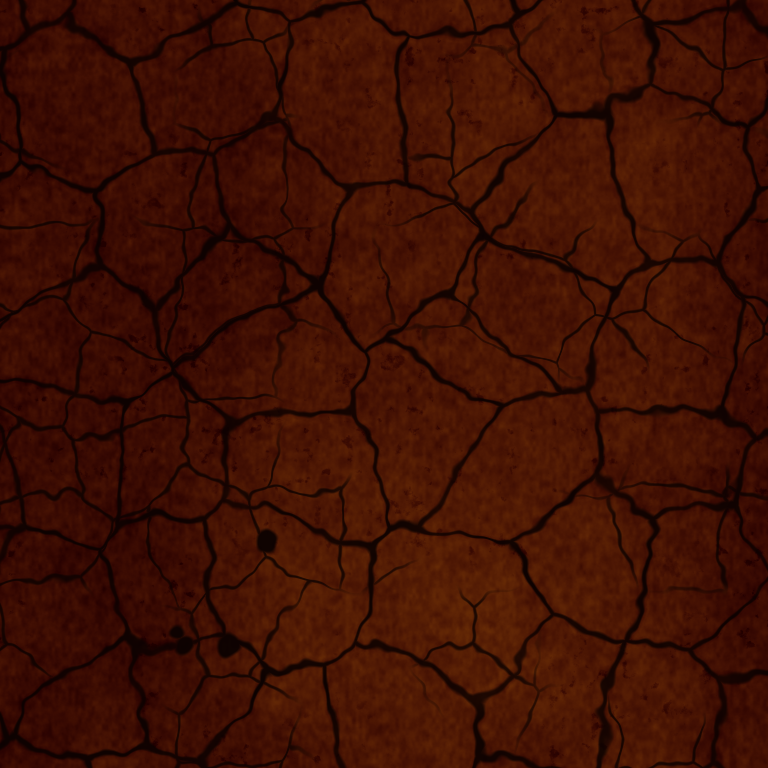
This texture is drawn by a three.js fragment shader. Its source:

```glsl
// Dark rust-brown cracked crust: two layers of warped cellular noise give the cracks,
// layered noise gives the mottled grain, and a broad light falls on the lower middle.
// A few round pits sit in the shaded lower left.
varying vec2 vUv;

float hash(vec2 p) {
  return fract(sin(dot(p, vec2(127.1, 311.7))) * 4375.85);
}

vec2 hash2(vec2 p) {
  return vec2(hash(p), hash(p + 37.3));
}

float noise(vec2 p) {
  vec2 i = floor(p), f = fract(p);
  f = f * f * (3.0 - 2.0 * f);
  return mix(mix(hash(i), hash(i + vec2(1.0, 0.0)), f.x),
             mix(hash(i + vec2(0.0, 1.0)), hash(i + 1.0), f.x), f.y);
}

float layered(vec2 p) {
  float sum = 0.0, amp = 0.5;
  for (int i = 0; i < 4; i++) {
    sum += amp * noise(p);
    p = mat2(0.8, 0.6, -0.6, 0.8) * p * 2.1 + 5.3;
    amp *= 0.5;
  }
  return sum / 0.9375;
}

// Distances to the nearest and second nearest cell borders
vec2 cellBorders(vec2 p) {
  vec2 cell = floor(p), nearest = vec2(0.0), nearestId = cell;
  float best = 9.0;
  for (int y = -1; y <= 1; y++) {
    for (int x = -1; x <= 1; x++) {
      vec2 id = cell + vec2(float(x), float(y));
      vec2 r = id + 0.08 + 0.84 * hash2(id) - p;
      if (dot(r, r) < best) {
        best = dot(r, r);
        nearest = r;
        nearestId = id;
      }
    }
  }
  vec2 border = vec2(9.0);
  for (int y = -2; y <= 2; y++) {
    for (int x = -2; x <= 2; x++) {
      vec2 id = nearestId + vec2(float(x), float(y));
      if (x == 0 && y == 0) continue;
      vec2 r = id + 0.08 + 0.84 * hash2(id) - p;
      float d = dot(0.5 * (nearest + r), normalize(r - nearest));
      if (d < border.x) border = vec2(d, border.x);
      else border.y = min(border.y, d);
    }
  }
  return border;
}

// Broad light: shaded left side, warm patches at lower middle and upper right
float broadLight(vec2 p) {
  float light = 0.36 + 0.15 * smoothstep(0.26, 0.4, p.x + 0.05 * sin(p.y * 7.0));
  light += 0.3 * exp(-dot(p - vec2(0.57, 0.22), p - vec2(0.57, 0.22)) * 14.0);
  light += 0.13 * exp(-dot(p - vec2(0.72, 0.76), p - vec2(0.72, 0.76)) * 18.0);
  light -= 0.1 * smoothstep(0.85, 1.0, p.x);
  return light + 0.3 * (layered(p * 6.0 + 11.0) - 0.5);
}

void main() {
  vec2 p = vUv;

  // Ragged warp shared by all cracks
  vec2 coarse = vec2(layered(p * 9.0), layered(p * 9.0 + 40.0)) - 0.5;
  vec2 fine = vec2(noise(p * 55.0), noise(p * 55.0 + 70.0)) - 0.5;
  vec2 warped = p + 0.06 * coarse + 0.008 * fine;

  // Grain: fine speckle, short upright flecks and soft mottling
  float tone = broadLight(p);
  tone += 0.42 * (layered(p * 95.0) - 0.5);
  tone += 0.22 * (noise(p * vec2(230.0, 130.0)) - 0.5);
  tone += 0.26 * (layered(p * vec2(30.0, 22.0) + 8.0) - 0.5);
  float specks = smoothstep(0.66, 0.84, layered(p * 75.0 + 19.0));
  tone -= 0.4 * specks * smoothstep(0.3, 0.65, noise(p * 9.0 + 3.0));

  // Main cracks, swelling at some junctions
  vec2 border = cellBorders(warped * 6.2 + 2.0) / 6.2;
  float width = 0.0012 + 0.0032 * noise(p * 28.0);
  float knot = smoothstep(0.016, 0.002, border.y) * smoothstep(0.35, 0.8, noise(p * 11.0));
  width += 0.005 * knot;
  float crack = 1.0 - smoothstep(width * 0.4, width + 0.0025, border.x);
  crack *= 0.72 + 0.28 * noise(p * 19.0 + 6.0);

  // Thin side cracks that fade in and out
  float side = cellBorders(warped * 8.5 + 31.0).x / 8.5;
  float sideMask = smoothstep(0.42, 0.62, noise(p * 6.5 + 14.0));
  crack = max(crack, 0.8 * sideMask * (1.0 - smoothstep(0.0006, 0.0035, side)));

  // Dusty shade and a faint worn rim beside the cracks
  tone -= 0.16 * exp(-border.x * 110.0);
  tone += 0.1 * exp(-pow((border.x - 0.009) / 0.003, 2.0)) * noise(p * 40.0);

  // Round pits
  float pit = 0.0;
  for (int i = 0; i < 4; i++) {
    vec2 seed = vec2(float(i) * 3.7, 9.2);
    vec2 centre = vec2(0.28, 0.27) + (hash2(seed) - 0.5) * vec2(0.16, 0.26);
    float radius = 0.008 + 0.007 * hash(seed + 5.0);
    float d = length(p - centre + 0.008 * fine);
    pit = max(pit, 1.0 - smoothstep(radius - 0.003, radius + 0.003, d));
  }

  // Rust ramp from deep maroon to amber brown
  tone = clamp(tone + 0.04, 0.0, 1.15);
  vec3 rust = vec3(0.13 + 0.25 * tone, 0.15 * pow(tone, 1.35), 0.02 * tone);
  vec3 soot = vec3(0.045, 0.006, 0.003);
  gl_FragColor = vec4(mix(rust, soot, max(crack, pit * 0.95)), 1.0);
}
```
